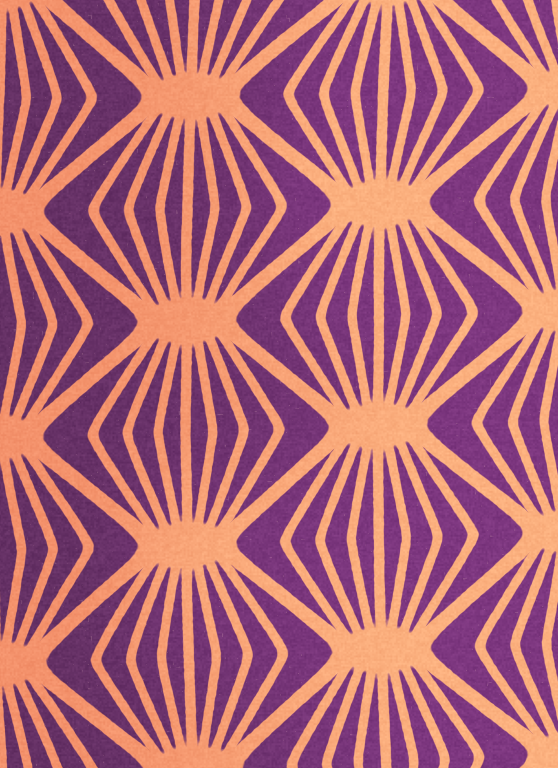
This pattern is drawn by a Shadertoy shader. Its source:

```glsl
// Woven fabric print: coral starburst nodes joined by bent lantern ribs on purple

const float COLUMN = 0.2507;              // spacing of node columns
const float HALF_ROW = 0.1462;            // half the node spacing in a column
const vec2  ANCHOR = vec2(0.242, 0.5833); // centre of one node
const float BOW = 0.043;                  // sideways bow of the cloth
const vec2  TILT = vec2(0.015, 0.028);    // row slope at the top, gain downwards
const int   RIBS = 3;                     // ribs on each side of the middle one
const vec2  RIB_START = vec2(0.0078, 0.0008); // linear and quadratic spread at node
const vec2  RIB_BEND = vec2(0.0339, 0.0026);  // linear and quadratic spread at bend
const float RIB_HALF = 0.0060;
const float MIDDLE_EXTRA = 0.0008;
const float BEND_ROUND = 0.0075;
const float BRACE_HALF = 0.0083;
const float BRACE_SLOPE = 0.82;
const float TIP_ROUND = 0.0125;
const vec2  NODE_RADII = vec2(0.054, 0.028);
const float MELT = 0.005;                 // blending where ribs join
const float WOBBLE = 0.003;
const vec3  PURPLE_DARK = vec3(0.395, 0.190, 0.395);
const vec3  PURPLE_LIGHT = vec3(0.490, 0.215, 0.500);
const vec3  CORAL = vec3(0.955, 0.570, 0.420);
const vec3  PEACH = vec3(0.985, 0.690, 0.495);
const vec3  LINT = vec3(0.85, 0.66, 0.70);
const float THREADS = 420.0;
const float GRAIN = 0.11;

float hash(vec2 p) {
    vec3 q = fract(vec3(p.xyx) * 0.1031);
    q += dot(q, q.yzx + 33.33);
    return fract((q.x + q.y) * q.z);
}

float noise(vec2 p) {
    vec2 i = floor(p), f = fract(p);
    f = f * f * (3.0 - 2.0 * f);
    return mix(mix(hash(i), hash(i + vec2(1, 0)), f.x),
               mix(hash(i + vec2(0, 1)), hash(i + vec2(1, 1)), f.x), f.y);
}

float softMin(float a, float b, float k) {
    float h = max(k - abs(a - b), 0.0) / k;
    return min(a, b) - h * h * k * 0.25;
}

float softAbs(float x, float r) {
    return sqrt(x * x + r * r);
}

// Signed distance to one quarter of a node with its ribs and brace
float starburst(vec2 p) {
    float d = (length(p / NODE_RADII) - 1.0) * NODE_RADII.y;

    // Diagonal brace towards the neighbouring column
    float foot = 0.5 * (COLUMN - HALF_ROW / BRACE_SLOPE);
    float brace = abs((p.x - foot) * BRACE_SLOPE - softAbs(p.y, TIP_ROUND));
    brace = brace / length(vec2(1.0, BRACE_SLOPE)) - BRACE_HALF;
    d = softMin(d, brace, MELT);

    // Ribs fan out and bend halfway to the next node
    float toBend = softAbs(HALF_ROW - p.y, BEND_ROUND) - 0.4 * BEND_ROUND;
    for (int i = 0; i <= RIBS; i++) {
        float k = float(i);
        vec2 powers = vec2(k, k * k);
        float bend = dot(RIB_BEND, powers);
        float slope = (bend - dot(RIB_START, powers)) / HALF_ROW;
        float rib = abs(p.x - bend + slope * toBend) / length(vec2(1.0, slope));
        rib -= RIB_HALF + (i == 0 ? MIDDLE_EXTRA : 0.0);
        d = softMin(d, rib, MELT);
    }
    return d;
}

// Staggered lattice: every cell has nodes at two opposite corners
float lattice(vec2 uv) {
    float down = 1.0 - uv.y;
    float bowed = uv.y - 0.48;
    vec2 p = uv - ANCHOR;
    p.x -= BOW * bowed * bowed;
    p.y -= (TILT.x + TILT.y * down) * p.x;
    p += WOBBLE * (vec2(noise(uv * 9.0), noise(uv * 9.0 + 31.0)) - 0.5);

    vec2 size = vec2(COLUMN, HALF_ROW);
    vec2 cell = floor(p / size);
    vec2 f = fract(p / size);
    if (mod(cell.x + cell.y, 2.0) > 0.5) f.x = 1.0 - f.x;
    f *= size;
    return min(starburst(f), starburst(size - f));
}

void mainImage(out vec4 fragColor, in vec2 fragCoord) {
    vec2 uv = fragCoord / iResolution.y;
    float across = fragCoord.x / iResolution.x;
    float pixel = 1.0 / iResolution.y;

    float d = lattice(uv) + 0.0008 * (noise(uv * 220.0) - 0.5);
    float ink = 1.0 - smoothstep(-0.8 * pixel, 0.8 * pixel, d);

    // Uneven dye, duller towards the left and the bottom
    float patches = noise(uv * 4.0 + 7.0) - 0.5;
    float dye = smoothstep(0.0, 0.75, across + 0.2 * (uv.y - 0.5) + 0.35 * patches);
    vec3 ground = mix(PURPLE_DARK, PURPLE_LIGHT, dye);
    vec3 print = mix(CORAL, PEACH, dye);
    vec3 color = mix(ground, print, ink);

    // Thread grain and stray lint
    vec2 t = uv * THREADS;
    float grain = 0.5 * noise(t) + 0.3 * noise(t * vec2(0.25, 1.0) + 50.0)
                + 0.2 * noise(t * vec2(1.0, 0.25) + 90.0) - 0.5;
    color += GRAIN * grain * mix(vec3(1.0, 0.8, 0.9), vec3(0.5, 0.9, 0.9), ink);
    float lint = smoothstep(0.93, 1.0, noise(t * 0.6 + 130.0)) * (1.0 - ink);
    color = mix(color, LINT, 0.25 * lint);

    fragColor = vec4(clamp(color, 0.0, 1.0), 1.0);
}
```
